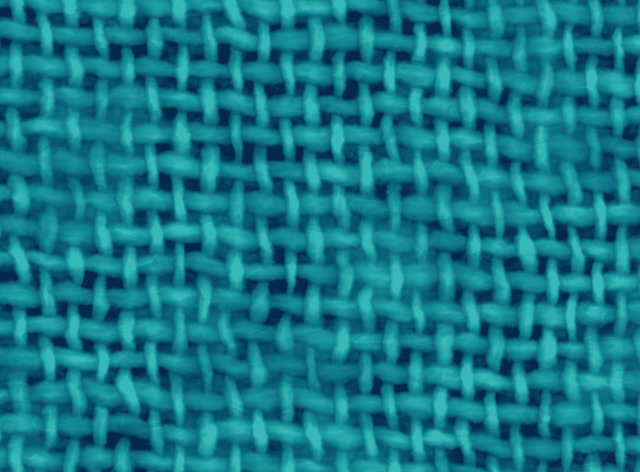
This texture is drawn by a Shadertoy shader. Its source:

```glsl
// Loose plain-weave teal cloth: fuzzy, uneven threads with dark gaps between them.

const float PI = 3.14159265;
const vec2 THREADS = vec2(24.3, 14.5); // warp threads across, weft threads down

vec2 hashGradient(vec2 cell) {
    vec2 h = vec2(dot(cell, vec2(127.1, 311.7)), dot(cell, vec2(269.5, 183.3)));
    return 2.0 * fract(sin(h) * 43758.545) - 1.0;
}

float gradientNoise(vec2 p) {
    vec2 i = floor(p), f = p - i;
    vec2 u = f * f * f * (f * (f * 6.0 - 15.0) + 10.0);
    vec2 e = vec2(0.0, 1.0);
    float low = mix(dot(hashGradient(i), f),
                    dot(hashGradient(i + e.yx), f - e.yx), u.x);
    float high = mix(dot(hashGradient(i + e.xy), f - e.xy),
                     dot(hashGradient(i + e.yy), f - e.yy), u.x);
    return mix(low, high, u.y);
}

float fractalNoise(vec2 p) {
    float sum = 0.0, gain = 0.6;
    for (int octave = 0; octave < 3; octave++) {
        sum += gain * gradientNoise(p);
        p = p * 2.03 + 17.3;
        gain *= 0.5;
    }
    return sum;
}

// Ramp from deep gap to lit fibre, with light in 0..1.
vec3 clothColor(float light) {
    vec3 shades[6] = vec3[6](
        vec3(0.01, 0.16, 0.29), vec3(0.02, 0.31, 0.41), vec3(0.04, 0.40, 0.48),
        vec3(0.06, 0.49, 0.55), vec3(0.10, 0.59, 0.61), vec3(0.21, 0.72, 0.72));
    vec3 color = shades[0];
    for (int k = 1; k < 6; k++)
        color = mix(color, shades[k], clamp(light * 5.0 - float(k - 1), 0.0, 1.0));
    return color;
}

// One thread: across and along are in thread spacings, phase sets over or under,
// lean tilts each visible float, crown lights its top. Returns (light, coverage, height).
vec3 yarn(float across, float along, float phase, float halfWidth,
          float lean, float crown, float seed) {
    float id = floor(across);
    float offset = across - id - 0.5;
    float turn = PI * (along - 0.5 + id + phase);
    float height = cos(turn);
    float wobble = 0.14 * gradientNoise(vec2(along * 0.6, id * 7.31 + seed));
    float swell = 0.16 * gradientNoise(vec2(along * 0.55 + 40.0, id * 5.17 + seed));
    float d = (offset - wobble + lean * sin(turn)) / (halfWidth + swell + 0.03 * height);
    float strands = gradientNoise(vec2(across * 6.0, along * 0.9 + id * 13.7 + seed));
    float lit = d - 0.15;
    float light = 0.26 + 0.44 * (1.0 - min(lit * lit, 1.4)) + crown * height + 0.16 * strands;
    float coverage = 1.0 - smoothstep(0.6, 1.3, abs(d) + 0.15 * strands);
    coverage *= 1.0 - smoothstep(0.42, 0.5, abs(offset));
    return vec3(light, coverage, height);
}

// Fine stray hairs along the zero lines of a noise field.
float hairs(vec2 p, float seed) {
    vec2 bend = vec2(gradientNoise(p * 0.6 + seed), gradientNoise(p * 0.6 - seed));
    float line = 1.0 - smoothstep(0.0, 0.09, abs(gradientNoise(p + bend + seed)));
    return line * smoothstep(0.0, 0.35, gradientNoise(p * 0.7 + seed * 2.0));
}

// Uneven pull of the cloth, in thread spacings.
vec2 distort(vec2 uv, vec2 q) {
    vec2 p = uv * THREADS;
    p.x += 1.6 * uv.x * (uv.x - 1.0);              // columns crowd to the right
    p.y += uv.x * (0.45 + 0.4 * (1.0 - uv.y));     // rows sink to the right
    vec2 pull = vec2(fractalNoise(q * 3.0 + 4.1), fractalNoise(q * 2.6 + 31.7));
    vec2 kink = vec2(gradientNoise(q * 11.0 + 9.2),
                     gradientNoise(q * vec2(7.0, 11.0) + 52.6));
    vec2 fuzz = vec2(fractalNoise(q * 36.0 + 2.9), fractalNoise(q * 36.0 + 83.1));
    return p + pull * vec2(0.8, 0.5) + kink * vec2(0.32, 0.22) + fuzz * vec2(0.18, 0.13);
}

void mainImage(out vec4 fragColor, in vec2 fragCoord) {
    vec2 uv = fragCoord / iResolution.xy;
    vec2 q = fragCoord / iResolution.y;
    vec2 p = distort(uv, q);

    // Warp runs up, weft runs across; they trade places at each crossing.
    vec3 warp = yarn(p.x, p.y, 0.0, 0.28, 0.05, 0.30, 3.7);
    vec3 weft = yarn(p.y, p.x, 1.0, 0.32, 0.04, 0.13, 61.3);
    float warpOnTop = smoothstep(-0.6, 0.6, warp.z - weft.z + 0.1);

    // Gaps, partly filled with loose fluff.
    float fluff = fractalNoise(q * vec2(17.0, 25.0));
    float felt = smoothstep(-0.15, 0.35, fractalNoise(q * 3.2 + 71.0));
    float gap = 0.04 + 0.34 * felt + 0.55 * fluff;

    float warpFirst = mix(mix(gap, warp.x, warp.y), weft.x, weft.y);
    float weftFirst = mix(mix(gap, weft.x, weft.y), warp.x, warp.y);
    float light = mix(warpFirst, weftFirst, warpOnTop);

    // Felted patches lose contrast; fuzz and hairs cover everything.
    light = mix(light, 0.56 + 0.5 * fluff, 0.32 * felt);
    light += 0.46 * fractalNoise(q * vec2(4.5, 6.5) + 12.0);
    light += 0.28 * gradientNoise(q * vec2(9.0, 17.0) + 37.0);
    light += 0.16 * fractalNoise(q * vec2(28.0, 58.0));
    light += 0.08 * hairs(q * vec2(17.0, 30.0), 5.3) + 0.06 * hairs(q * 26.0, 23.9);
    light -= 0.08 * hairs(q * vec2(18.0, 30.0), 47.1);
    light = 0.60 + 1.08 * (light - 0.57);

    fragColor = vec4(clothColor(clamp(light, 0.0, 1.0)), 1.0);
}
```
